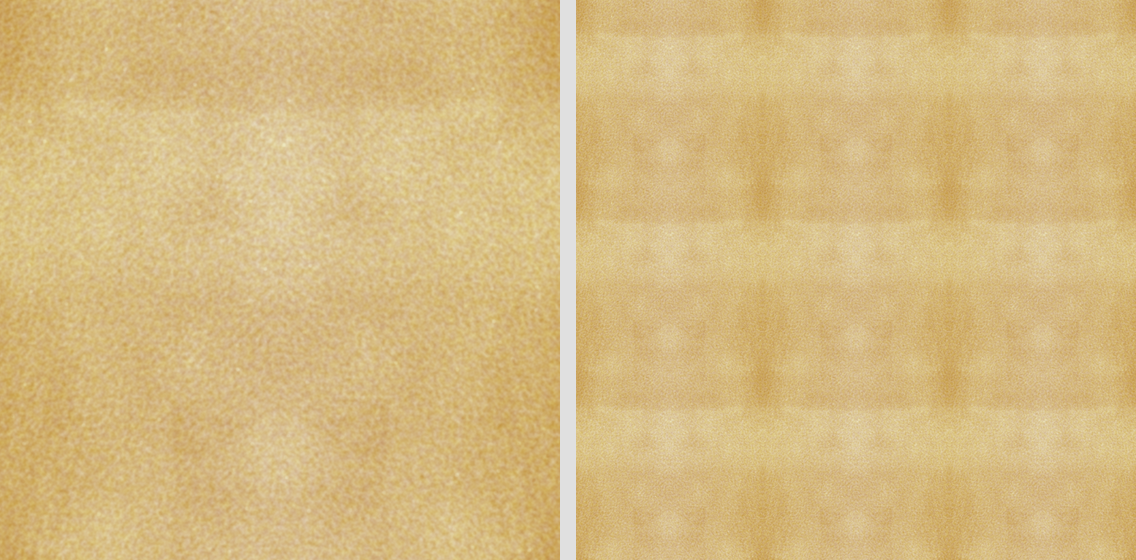
Left: one tile. Right: repeated 3 by 3.
Reproduce this texture procedurally as a Shadertoy shader.

```glsl
// Aged parchment, one tile wide and high, mirrored about its vertical axis.
// Soft stains and a pale band set the tone; wrapping gradient noise adds
// blotches, slanted scratches and diagonal grain, and a cell grid adds specks.

const vec3 TAN = vec3(0.795, 0.645, 0.39);
const vec3 CREAM = vec3(0.88, 0.81, 0.61);

vec2 hash2(vec2 p) {
    vec3 h = fract(p.xyx * vec3(0.1031, 0.1030, 0.0973));
    h += dot(h, h.yzx + 33.33);
    return fract((h.xx + h.yz) * h.zy);
}

float gradientDot(vec2 cell, vec2 offset, vec2 period) {
    float angle = 6.2832 * hash2(mod(cell, period) + 7.0).x;
    return dot(vec2(cos(angle), sin(angle)), offset);
}

// Gradient noise that repeats after a whole number of cells.
float wrapNoise(vec2 p, vec2 period) {
    vec2 cell = floor(p), f = p - cell;
    vec2 w = f * f * f * (f * (f * 6.0 - 15.0) + 10.0);
    vec2 e = vec2(1.0, 0.0);
    float low = mix(gradientDot(cell, f, period),
                    gradientDot(cell + e.xy, f - e.xy, period), w.x);
    float high = mix(gradientDot(cell + e.yx, f - e.yx, period),
                     gradientDot(cell + e.xx, f - e.xx, period), w.x);
    return mix(low, high, w.y);
}

float fbm(vec2 p, float frequency) {
    float sum = 0.0, weight = 0.6;
    for (int i = 0; i < 4; i++) {
        sum += weight * wrapNoise(p * frequency, vec2(frequency));
        frequency *= 2.0;
        weight *= 0.7;
    }
    return sum;
}

// Noise on axes turned by 45 degrees; whole frequencies keep it tiling.
float diagonalNoise(vec2 p, vec2 frequency) {
    return wrapNoise(vec2(p.x + p.y, p.x - p.y) * frequency, frequency);
}

// Soft elliptical stain, wrapped vertically.
float stain(vec2 p, vec2 centre, vec2 radius) {
    vec2 d = p - centre;
    d.y -= round(d.y);
    d /= radius;
    return exp(-dot(d, d));
}

float paleBand(float depth) {
    return smoothstep(0.165, 0.225, depth) * (1.0 - smoothstep(0.42, 0.56, depth));
}

// Broad light and dark areas; p.x runs from the axis outwards, p.y downwards.
float broadTone(vec2 p, float band) {
    float tone = 0.47 + 0.25 * band;
    tone += 0.16 * stain(p, vec2(0.0, 0.33), vec2(0.09, 0.14));
    tone += 0.18 * stain(p, vec2(0.0, 0.88), vec2(0.07, 0.13));
    tone += 0.18 * stain(p, vec2(0.33, 0.98), vec2(0.09, 0.08));
    tone -= 0.26 * stain(p, vec2(0.5, 0.73), vec2(0.15, 0.18));
    tone -= 0.32 * stain(p, vec2(0.5, 0.03), vec2(0.10, 0.18));
    tone -= 0.14 * stain(p, vec2(0.17, 0.14), vec2(0.10, 0.04));
    tone -= 0.18 * stain(p, vec2(0.14, 0.38), vec2(0.05, 0.05));
    tone -= 0.14 * stain(p, vec2(0.16, 0.82), vec2(0.06, 0.09));
    return tone;
}

// Faint lines slanting outwards and down near the sides.
float scratches(vec2 p) {
    vec2 along = vec2(80.0 * p.x - 20.0 * p.y, 5.0 * p.y);
    return wrapNoise(along, vec2(20.0, 5.0)) * smoothstep(0.18, 0.4, p.x);
}

// Sparse light and dark dots, at most one in each grid cell.
float specks(vec2 uv, float count) {
    vec2 cell = mod(floor(uv * count), count);
    vec2 centre = 0.2 + 0.6 * hash2(cell + 31.0);
    vec2 kind = hash2(cell + 83.0);
    float spot = 1.0 - smoothstep(0.03, 0.16, length(fract(uv * count) - centre));
    return spot * step(0.86, kind.x) * (kind.y > 0.35 ? 1.0 : -0.7);
}

void mainImage(out vec4 fragColor, in vec2 fragCoord) {
    vec2 uv = fragCoord / iResolution.xy;
    vec2 p = vec2(abs(uv.x - 0.5), 1.0 - uv.y);

    // Large shapes
    float blotch = fbm(p, 7.0);
    float band = paleBand(p.y + 0.05 * blotch);
    float tone = broadTone(p, band) + 0.36 * blotch;

    // Wear
    tone += 0.22 * scratches(p) * (1.0 - 0.8 * band);
    float creaseWear = 0.5 + wrapNoise(vec2(0.5, p.y * 9.0), vec2(9.0));
    tone -= 0.16 * creaseWear * exp(-pow((p.x - 0.181) / 0.01, 2.0));
    tone += 0.4 * specks(uv, 30.0);

    // Fibre grain
    tone += 0.50 * diagonalNoise(p, vec2(62.0, 84.0));
    tone += 0.24 * wrapNoise(uv * 118.0, vec2(118.0));
    tone += 0.30 * diagonalNoise(uv, vec2(131.0));

    // Colour: paler at the axis, yellower towards the sides
    vec3 colour = mix(TAN, CREAM, tone);
    float yellowing = 0.10 * wrapNoise(uv * 72.0 + 0.37, vec2(72.0));
    colour.b += yellowing + mix(0.025, -0.025, 2.0 * p.x);
    fragColor = vec4(clamp(colour, 0.0, 1.0), 1.0);
}
```
